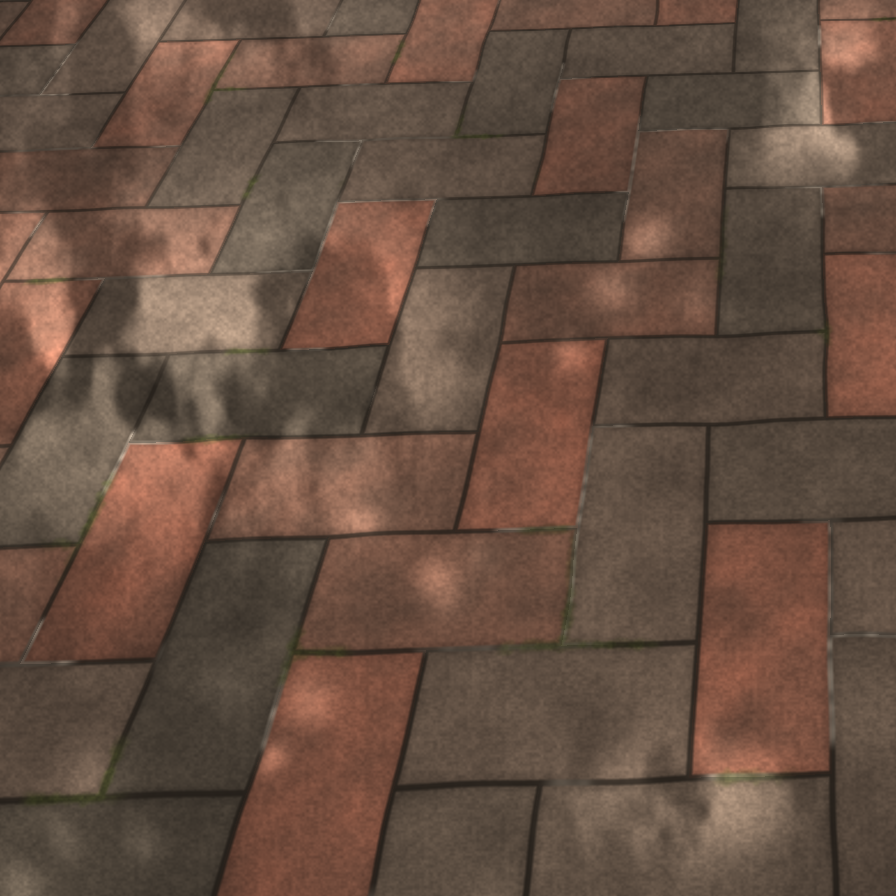
Reproduce this texture procedurally as a three.js fragment shader.

```glsl
// Herringbone brick paving seen in perspective, in tree shade with dappled sunlight.
#define JOINT 0.008        // half width of a joint, in brick widths
#define JOINT_SOFT 0.026   // softness of the joint edge
#define WOBBLE 0.035       // unevenness of the brick edges
#define GRAIN 0.28         // contrast of the brick surface
#define SUN_GAIN 0.95      // brightening in direct light
#define SPOTS 16           // small round sun spots
#define FORESHORTEN 0.064  // perspective strength

varying vec2 vUv;

const vec3 GREY_BRICK = vec3(0.262, 0.236, 0.200);
const vec3 BROWN_BRICK = vec3(0.372, 0.304, 0.255);
const vec3 RED_BRICK = vec3(0.468, 0.292, 0.228);
const vec3 JOINT_DARK = vec3(0.135, 0.115, 0.095);
const vec3 JOINT_SAND = vec3(0.620, 0.570, 0.510);
const vec3 MOSS = vec3(0.215, 0.235, 0.110);
const vec3 HAZE = vec3(0.400, 0.335, 0.290);

float hash(vec2 p) {
  return fract(sin(dot(p, vec2(127.1, 311.7))) * 43758.55);
}

float noise(vec2 p) {
  vec2 i = floor(p), f = fract(p);
  f = f * f * (3.0 - 2.0 * f);
  return mix(mix(hash(i), hash(i + vec2(1.0, 0.0)), f.x),
             mix(hash(i + vec2(0.0, 1.0)), hash(i + 1.0), f.x), f.y);
}

float fbm(vec2 p) {
  return 0.55 * noise(p) + 0.3 * noise(p * 2.1 + 7.3) + 0.15 * noise(p * 4.3 + 3.1);
}

// Canvas point (y down) to ground point, measured in brick widths
vec2 toGround(vec2 s) {
  vec2 across = vec2(0.1217, -0.0039);
  vec2 away = vec2(-0.0572, 0.0680) + FORESHORTEN * s;
  vec2 r = s - vec2(0.556, 0.382);
  float det = across.x * away.y - away.x * across.y;
  return vec2(r.x * away.y - away.x * r.y, across.x * r.y - across.y * r.x) / det;
}

float blob(vec2 p, vec2 center, vec2 radius) {
  vec2 d = (p - center) / radius;
  return exp(-dot(d, d));
}

// Sunlight falling through leaves
float sunlight(vec2 s) {
  vec2 bend = s + 0.025 * (vec2(noise(s * 9.0), noise(s * 9.0 + 40.0)) - 0.5);
  float leaves = fbm(bend * vec2(17.0, 9.0) + vec2(2.0, 5.0));
  float gaps = smoothstep(0.36, 0.62, leaves);
  float area = blob(s, vec2(0.18, 0.38), vec2(0.26, 0.20))
             + 0.9 * blob(s, vec2(0.94, 0.11), vec2(0.09, 0.08))
             + 0.5 * blob(s, vec2(0.25, 0.03), vec2(0.25, 0.06))
             + 0.6 * blob(s, vec2(0.77, 0.90), vec2(0.13, 0.07));
  float sun = 1.25 * area * gaps;
  for (int i = 0; i < SPOTS; i++) {
    float n = float(i);
    vec2 c = vec2(fract(0.07 + n * 0.618), fract(0.90 + n * 0.381 + 0.2 * hash(vec2(n, 2.0))));
    float r = mix(0.016, 0.036, hash(vec2(n, 9.0)));
    sun += mix(0.25, 0.65, hash(vec2(n, 4.0))) * blob(bend, c, vec2(r, r * 1.1));
  }
  return min(sun, 1.15);
}

void main() {
  vec2 screen = vec2(vUv.x, 1.0 - vUv.y);
  vec2 ground = toGround(screen);
  ground += WOBBLE * (vec2(noise(ground * 1.9), noise(ground * 1.9 + 31.0)) - 0.5);

  // Herringbone: four cells per step hold one upright and one flat brick
  vec2 cell = floor(ground);
  float phase = floor(mod(cell.x - cell.y + 0.5, 4.0));
  bool upright = phase < 0.5 || phase > 2.5;
  vec2 origin = cell;
  if (phase > 2.5) origin.y -= 1.0;
  else if (phase > 1.5) origin.x -= 1.0;
  vec2 size = upright ? vec2(1.0, 2.0) : vec2(2.0, 1.0);

  // Depth inside the slightly rounded brick
  vec2 q = abs(ground - origin - 0.5 * size) - 0.5 * size + 0.03;
  float inside = 0.03 - length(max(q, 0.0)) - min(max(q.x, q.y), 0.0);

  // Clay colour: red and dark bricks alternate along each diagonal row
  float row = (origin.x - origin.y + (upright ? 0.0 : 3.0)) / 4.0;
  float cycle = upright ? 0.43 * origin.x + 0.22 * row + 0.58 * row * row
                        : 0.24 * (origin.x + 1.4) - 0.646 * row + 0.31 * row * row;
  float wave = cos(6.28318 * cycle);
  float red = upright ? 0.95 * smoothstep(-0.2, 0.4, wave) : 0.6 * smoothstep(0.1, 0.8, wave);
  float tint = hash(origin + 17.0);
  vec3 color = mix(GREY_BRICK, BROWN_BRICK, 0.1 + 0.8 * tint);
  float stain = fbm(ground * 2.2 + tint * 20.0);
  color = mix(color, RED_BRICK, red * mix(0.6, 1.15, stain));
  color *= 0.80 + 0.40 * stain;
  color = mix(color, HAZE, 0.30 * smoothstep(0.5, 0.0, screen.y));

  // Soft leaf shade, worn edges and gritty surface
  color *= 0.84 + 0.32 * noise(screen * 5.0 + 3.0);
  color *= mix(0.86, 1.0, smoothstep(0.0, 0.10, inside));
  float grit = 0.6 * noise(screen * 210.0) + 0.4 * noise(screen * 390.0 + 11.0);
  color *= 1.0 + GRAIN * (grit - 0.5);

  // Joints: thin dark gaps, fainter far away, with stretches of pale sand and moss
  float sand = smoothstep(0.62, 0.76, noise(ground * 1.7 + 50.0)) * (upright ? 0.8 : 0.5);
  float moss = smoothstep(0.80, 0.92, noise(ground * 1.3 + 90.0));
  float gap = 1.0 - smoothstep(JOINT, JOINT + JOINT_SOFT, inside);
  float fringe = 1.0 - smoothstep(0.02, 0.09, inside + 0.05 * noise(ground * 19.0));
  vec3 jointColor = mix(JOINT_DARK, JOINT_SAND, sand * (0.4 + 0.6 * noise(ground * 13.0)));
  color = mix(color, jointColor, gap * mix(0.55, 0.9, screen.y));
  color = mix(color, MOSS * (0.7 + 0.6 * grit), 0.55 * moss * fringe);

  // Pale warm direct light over the shade
  float sun = sunlight(screen);
  color = color * (1.0 + SUN_GAIN * sun) + vec3(0.045, 0.042, 0.040) * sun;
  gl_FragColor = vec4(clamp(color, 0.0, 1.0), 1.0);
}
```
